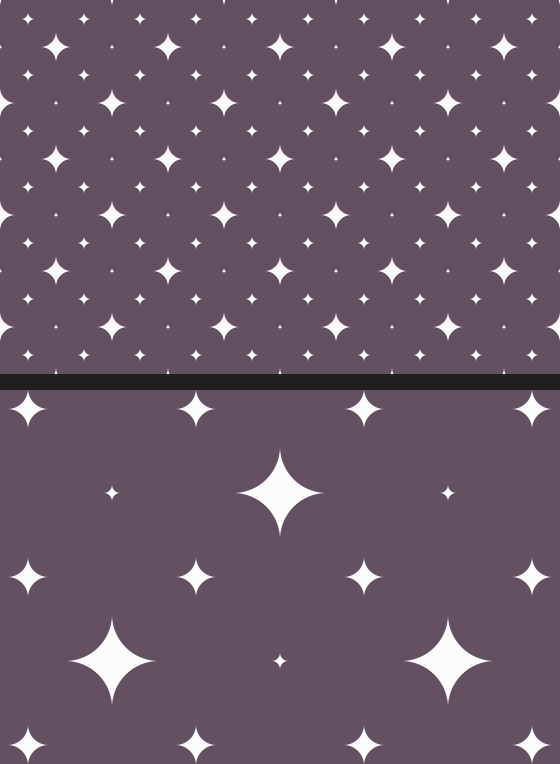
Top, the full canvas; bottom, a detail of the centre.
Give the GLSL for this pattern, as a WebGL 1 fragment shader.

```glsl
precision highp float;

uniform vec2 u_resolution;

// Signed distance to a four-pointed star bounded by quarter-circle arcs
float starDistance(vec2 p, float radius) {
  p = abs(p);
  float arcs = radius - length(radius - p);
  float box = max(p.x, p.y) - radius;
  return max(arcs, box);
}

// Large and tiny stars alternate on the grid, medium ones sit between them
float starField(vec2 p) {
  vec2 cell = floor(p + 0.5);
  float isTiny = mod(cell.x + cell.y, 2.0);
  float gridStar = starDistance(p - cell, mix(0.278, 0.05, isTiny));
  float mediumStar = starDistance(fract(p) - 0.5, 0.122);
  return min(gridStar, mediumStar);
}

void main() {
  // Ten cells across the width, measured from the canvas centre
  float pixel = 10.0 / u_resolution.x;
  vec2 p = (gl_FragCoord.xy - 0.5 * u_resolution) * pixel - vec2(0.0, 0.5);

  // Average subsamples so the thin tips fade out cleanly
  float coverage = 0.0;
  for (int i = 0; i < 4; i++) {
    for (int j = 0; j < 4; j++) {
      vec2 offset = (vec2(float(i), float(j)) - 1.5) * 0.25 * pixel;
      coverage += clamp(0.5 - starField(p + offset) / (0.25 * pixel), 0.0, 1.0);
    }
  }
  coverage /= 16.0;

  vec3 plum = vec3(0.388, 0.314, 0.376);
  vec3 white = vec3(0.99);
  gl_FragColor = vec4(mix(plum, white, coverage), 1.0);
}
```
